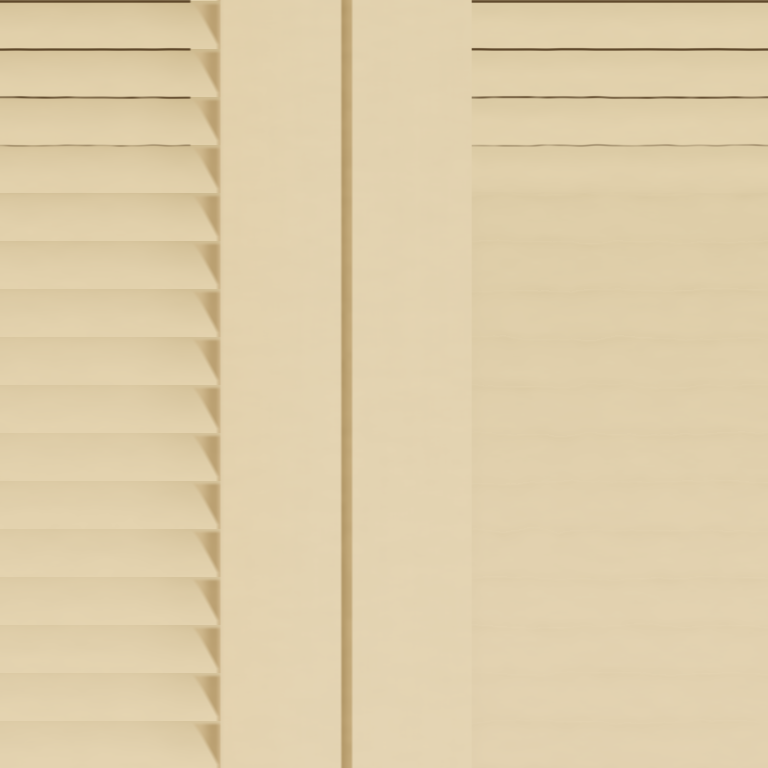
Reproduce this texture procedurally as a three.js fragment shader.

```glsl
// Cream louvred shutters: two slatted panels beside a pair of plain stiles with a groove between.
varying vec2 vUv;

float hash(vec2 p) {
  return fract(sin(dot(p, vec2(127.1, 311.7))) * 43758.5453);
}

float noise(vec2 p) {
  vec2 i = floor(p), f = fract(p);
  f = f * f * (3.0 - 2.0 * f);
  return mix(mix(hash(i), hash(i + vec2(1.0, 0.0)), f.x),
             mix(hash(i + vec2(0.0, 1.0)), hash(i + vec2(1.0, 1.0)), f.x), f.y);
}

float fbm(vec2 p) {
  float sum = 0.0, amp = 0.5;
  for (int i = 0; i < 4; i++) {
    sum += amp * noise(p);
    p = p * 2.1 + 7.3;
    amp *= 0.5;
  }
  return sum;
}

// Soft-edged band between two positions.
float band(float a, float b, float soft, float x) {
  return smoothstep(a - soft, a + soft, x) * (1.0 - smoothstep(b - soft, b + soft, x));
}

// Dark slit between slats, thinner and broken further down.
vec3 addGap(vec3 color, float row, float x) {
  float index = floor(row + 0.5);
  float wobble = (noise(vec2(x * 45.0, index * 9.0)) - 0.5) * 0.008 * index;
  float dist = abs(row - index + wobble);
  float width = 0.027 - 0.003 * index;
  float line = 1.0 - smoothstep(width - 0.018, width + 0.018, dist);
  float strength = 1.0 - smoothstep(1.0, 4.2, index);
  strength *= mix(1.0, 0.5 + noise(vec2(x * 70.0, index)), smoothstep(1.0, 3.0, index));
  return mix(color, vec3(0.32, 0.23, 0.12), line * clamp(strength, 0.0, 1.0) * 0.9);
}

vec3 leftLouvre(vec2 p, float row) {
  float s = fract(row);
  float depth = 1.0 - p.y;
  float calm = 1.0 - 0.55 * smoothstep(0.1, 0.6, depth);
  vec3 color = mix(vec3(0.874, 0.806, 0.658), vec3(0.884, 0.818, 0.680), depth);
  // Gentle slope shade, stronger near the slat end.
  color -= vec3(0.024, 0.028, 0.036) * (1.0 - smoothstep(0.0, 0.65, s)) * calm;
  color += 0.010 * smoothstep(0.4, 0.9, s);
  color -= vec3(0.022, 0.024, 0.030) * exp(-s * 12.0) * calm;
  color -= vec3(0.025, 0.028, 0.036) * smoothstep(0.16, 0.26, p.x) * (1.0 - s);
  color = mix(color, addGap(color, row, p.x), 1.0 - smoothstep(0.246, 0.250, p.x));
  // Slanted slat end with the shaded recess beside the stile.
  float slatEnd = 0.250 + 0.034 * pow(min(s / 0.9, 1.0), 0.9);
  float recess = smoothstep(-0.004, 0.004, p.x - slatEnd) * smoothstep(0.0, 0.10, s);
  vec3 shade = mix(vec3(0.81, 0.72, 0.55), vec3(0.725, 0.62, 0.435),
                   smoothstep(0.258, 0.278, p.x));
  shade = mix(shade, vec3(0.79, 0.69, 0.52), smoothstep(0.280, 0.287, p.x));
  return mix(color, shade, recess * 0.95);
}

vec3 rightLouvre(vec2 p, float row) {
  float depth = 1.0 - p.y;
  float faded = smoothstep(0.21, 0.27, depth);
  // Blurred lower slats waver slightly.
  float waver = (fbm(vec2(p.x * 26.0, floor(row + 0.5) * 5.0)) - 0.47) * 0.16;
  float s = fract(row + waver * faded);
  vec3 crisp = vec3(0.886, 0.820, 0.676);
  crisp -= vec3(0.026, 0.026, 0.032) * (1.0 - smoothstep(0.0, 0.6, s));
  vec3 pale = mix(vec3(0.872, 0.806, 0.660), vec3(0.888, 0.822, 0.690), smoothstep(0.2, 0.9, depth));
  float fold = exp(-s * 8.0) * smoothstep(0.0, 0.06, s) + 0.4 * smoothstep(0.8, 1.0, s);
  float patches = 0.35 + noise(vec2(p.x * 38.0, row * 2.5));
  pale -= vec3(0.024, 0.026, 0.032) * fold * patches * (1.0 - 0.5 * depth);
  vec3 color = addGap(mix(crisp, pale, faded), row, p.x);
  return color - 0.006 * (1.0 - smoothstep(0.615, 0.635, p.x)) * faded;
}

vec3 stiles(vec2 p) {
  vec3 color = mix(vec3(0.886, 0.822, 0.684), vec3(0.893, 0.830, 0.700), 1.0 - p.y);
  color -= vec3(0.0, 0.005, 0.012) * (1.0 - smoothstep(0.28, 0.43, p.x));
  color += 0.006 * (fbm(vec2(p.x * 90.0, p.y * 7.0)) - 0.47);
  color -= 0.010 * band(0.286, 0.291, 0.002, p.x);
  // Groove with a slightly deeper left side.
  vec3 groove = mix(vec3(0.70, 0.595, 0.405), vec3(0.765, 0.665, 0.48),
                    smoothstep(0.444, 0.458, p.x));
  groove += 0.02 * (noise(vec2(p.x * 90.0, p.y * 80.0)) - 0.5);
  return mix(color, groove, band(0.4445, 0.4585, 0.0022, p.x));
}

void main() {
  vec2 p = vUv;
  float row = (1.0 - p.y) * 16.0 - 0.03;
  vec3 color = leftLouvre(p, row);
  color = mix(color, stiles(p), smoothstep(0.2850, 0.2890, p.x));
  color = mix(color, rightLouvre(p, row), smoothstep(0.6130, 0.6155, p.x));
  // Gentle mottling of the paint.
  color += 0.012 * (fbm(p * vec2(30.0, 70.0)) - 0.47);
  gl_FragColor = vec4(color, 1.0);
}
```
